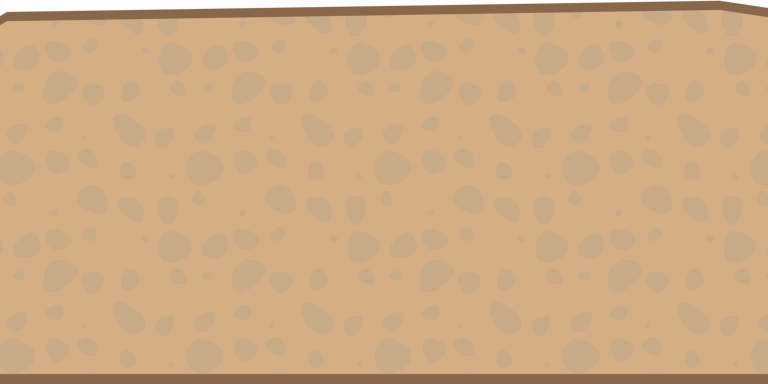
Write a Shadertoy shader that draws this texture.

```glsl
const float TILE = 0.49;
const float CELL = TILE / 5.0;
const float TAU = 6.2831853;

vec4 hash4(vec2 cell) {
    vec4 h = vec4(dot(cell, vec2(127.1, 311.7)), dot(cell, vec2(269.5, 183.3)),
                  dot(cell, vec2(419.2, 371.9)), dot(cell, vec2(74.7, 246.1)));
    return fract(sin(h + 3.7) * 43758.547);
}

// Signed distance to a lopsided, rotated oval of half width r
float pebble(vec2 q, float r, vec4 rnd) {
    float turn = (rnd.x - 0.5) * 2.4;
    q = mat2(cos(turn), -sin(turn), sin(turn), cos(turn)) * q;
    q.y /= mix(0.66, 0.92, rnd.y);
    float a = atan(q.y, q.x);
    float outline = 1.0 + 0.05 * cos(2.0 * a + TAU * rnd.z) + 0.07 * cos(3.0 * a + TAU * rnd.w);
    return (length(q) - r * outline) * 0.85;
}

// Repeating bed of pebbles: each large one is ringed by smaller ones
float pebbleBed(vec2 p) {
    p += 0.012 * sin(TAU * p.yx / TILE + vec2(0.6, 2.1));
    vec2 home = floor(p / CELL);
    float d = 1.0;
    for (int j = -1; j <= 1; j++) {
        for (int i = -1; i <= 1; i++) {
            vec2 cell = home + vec2(i, j);
            vec2 id = mod(cell, 5.0);
            vec4 place = hash4(id);
            float kind = mod(id.x + 2.0 * id.y, 5.0);
            vec2 sizes = kind < 0.5 ? vec2(0.042, 0.050)
                       : kind < 2.5 ? vec2(0.027, 0.038)
                       : kind < 3.5 ? vec2(0.018, 0.028) : vec2(0.007, 0.016);
            float r = mix(sizes.x, sizes.y, place.z);
            float slack = max(0.049 - r, 0.004) * 0.9;
            vec2 center = (cell + 0.5) * CELL + (place.xy * 2.0 - 1.0) * slack;
            d = min(d, pebble(p - center, r, hash4(id + 17.0)));
        }
    }
    return d;
}

void mainImage(out vec4 fragColor, in vec2 fragCoord) {
    vec2 p = fragCoord / iResolution.y;
    float x = p.x * 2.0 * iResolution.y / iResolution.x;
    float soft = 0.8 / iResolution.y;

    vec3 sand = vec3(0.84, 0.682, 0.527);
    vec3 stone = vec3(0.79, 0.665, 0.53);
    vec3 border = vec3(0.535, 0.405, 0.29);
    vec3 sky = vec3(0.995, 0.99, 0.99);

    // Sandy ground with faint pebbles
    float bed = pebbleBed(p - vec2(0.0, 0.026));
    vec3 color = mix(sand, stone, 1.0 - smoothstep(-soft, soft, bed));

    // Slanted top edge, bevelled at both ends
    float top = min(0.9685 + 0.0158 * x, min(0.958 + 0.6 * x, 0.998 - 0.15 * (x - 1.875)));

    // Border strips and open sky
    float inside = min(p.y - 0.026, top - 0.024 - p.y);
    color = mix(border, color, smoothstep(-soft, soft, inside));
    color = mix(color, sky, smoothstep(-soft, soft, p.y - top));

    fragColor = vec4(color, 1.0);
}
```
